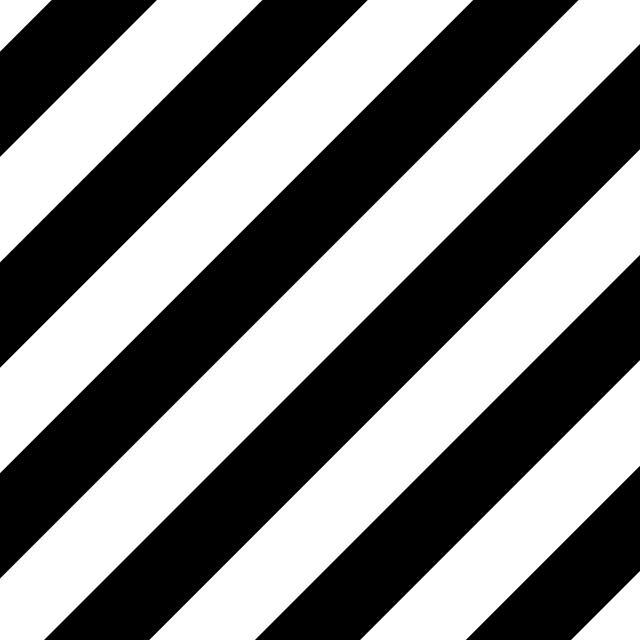
This pattern is drawn by a WebGL 2 fragment shader. Its source:

```glsl
#version 300 es
precision highp float;
// Even black and white diagonal stripes rising to the right at 45 degrees.

uniform vec2 u_resolution;
out vec4 fragColor;

// Lengths are fractions of the canvas, measured along its top edge.
const float STRIPE_PERIOD = 0.3294;
const float STRIPE_WIDTH = 0.1645;
const float FIRST_CENTER = 0.1629;  // from the top left corner
const float EDGE_SOFTNESS = 1.0;    // edge blend, in pixel widths
const vec3 STRIPE_COLOR = vec3(0.0);
const vec3 GROUND_COLOR = vec3(1.0);

// Signed perpendicular distance to the nearest stripe, negative inside.
float stripeDistance(vec2 p) {
    float across = p.x + 1.0 - p.y;
    float cell = fract((across - FIRST_CENTER) / STRIPE_PERIOD + 0.5) - 0.5;
    float edge = abs(cell) * STRIPE_PERIOD - 0.5 * STRIPE_WIDTH;
    return edge * inversesqrt(2.0);
}

void main() {
    vec2 p = gl_FragCoord.xy / u_resolution;

    // Smooth coverage across the stripe edge.
    float blend = EDGE_SOFTNESS / min(u_resolution.x, u_resolution.y);
    float ground = clamp(stripeDistance(p) / blend + 0.5, 0.0, 1.0);

    fragColor = vec4(mix(STRIPE_COLOR, GROUND_COLOR, ground), 1.0);
}
```
